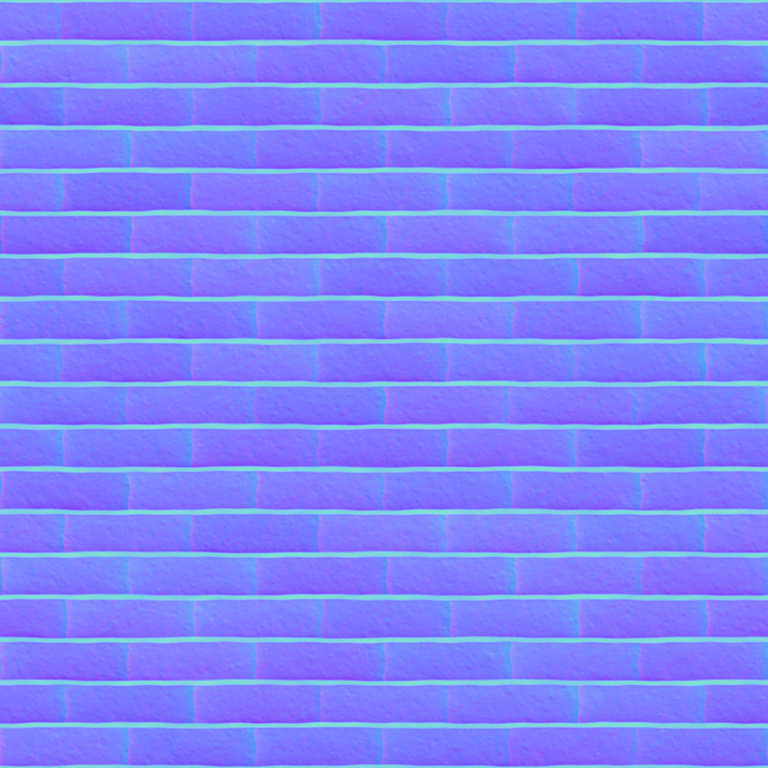
This texture map is drawn by a Shadertoy shader. Its source:

```glsl
// Tiling normal map of a running-bond brick wall with soft joints and grainy faces.

const float TAU = 6.2831853;
const vec2 BRICKS = vec2(6.0, 18.0);   // repeats across and down

vec2 hash2(vec2 p) {
    vec3 q = fract(p.xyx * vec3(0.1031, 0.1030, 0.0973));
    q += dot(q, q.yzx + 33.33);
    return fract((q.xx + q.yz) * q.zy);
}

// Cellular bumps: summed slopes of small raised or sunken dots, wrapping at 'cells'
vec2 cellSlope(vec2 uv, float cells, float seed) {
    vec2 p = uv * cells, cell = floor(p), slope = vec2(0.0);
    for (int j = -1; j <= 1; j++) {
        for (int i = -1; i <= 1; i++) {
            vec2 c = cell + vec2(i, j);
            vec2 id = mod(c, cells) + seed;
            vec2 away = p - c - hash2(id);
            float height = hash2(id + 51.7).x * 2.0 - 1.0;
            slope += away * height * abs(height) * exp(-5.0 * dot(away, away));
        }
    }
    return slope;
}

// Layered sines with whole frequencies, so they wrap from 0 to 1
float waves(float t, float phase) {
    return 0.5 * sin(TAU * (3.0 * t + phase))
         + 0.3 * sin(TAU * (8.0 * t + phase * 3.0))
         + 0.2 * sin(TAU * (19.0 * t + phase * 7.0));
}

// Random lean of one brick face
vec2 brickTilt(float column, float row) {
    vec2 id = vec2(mod(column, BRICKS.x), row);
    return (hash2(id + 7.3) - 0.5) * vec2(0.10, 0.13);
}

// Slopes beside an upright joint; d is the signed distance in brick widths
vec2 jointSlope(float d, float side, vec2 rnd) {
    float strength = mix(0.55, 1.2, rnd.x);
    vec2 leftGlow = vec2(-0.34, 0.20) * exp(-abs(d) / 0.045);
    vec2 rightRim = vec2(0.46, -0.06) * exp(-abs(d) / 0.020);
    vec2 smear = vec2(-0.04, 0.17) * rnd.y * exp(-abs(d) / 0.13);
    return mix(leftGlow, rightRim, side) * strength + smear;
}

void mainImage(out vec4 fragColor, in vec2 fragCoord) {
    vec2 uv = fragCoord / iResolution.xy;
    vec2 p = uv * BRICKS;
    vec2 pixel = BRICKS / iResolution.xy;

    // Nearest bed joint, slightly wavy
    float line = floor(p.y + 0.5);
    float lineId = mod(line, BRICKS.y);
    vec2 lineRnd = hash2(vec2(lineId, 91.0));
    float bedDist = p.y - line - 0.022 * waves(uv.x, lineRnd.x);
    float row = mod(line - step(bedDist, 0.0), BRICKS.y);
    float height = bedDist < 0.0 ? bedDist + 1.0 : bedDist;

    // Nearest upright joint, shifted half a brick on every second row
    float x = p.x + 0.5 * mod(row, 2.0);
    float joint = floor(x + 0.5);
    vec2 jointId = vec2(mod(joint, BRICKS.x), row);
    vec2 jointRnd = hash2(jointId + 23.1);
    float rowShift = (hash2(vec2(row, 37.0)).x - 0.5) * 0.035;
    float bend = 0.007 * sin(TAU * (height * 1.3 + jointRnd.y));
    float d = x - joint - rowShift - (jointRnd.x - 0.5) * 0.03 - bend;
    float soft = 0.007 + 0.5 * pixel.x;
    float side = smoothstep(-soft, soft, d);

    // Face: bowed from bottom to top, leaning a little, with broad unevenness
    vec2 slope = mix(brickTilt(joint - 1.0, row), brickTilt(joint, row), side);
    slope.y += mix(-0.20, 0.06, height);
    slope += cellSlope(uv, 34.0, 3.0) * vec2(0.14, 0.18);
    slope += jointSlope(d, side, jointRnd);

    // Lower rim of the face above the bed, thin dark rim below it
    float rimWear = 0.75 + 0.45 * waves(uv.x, lineRnd.y);
    slope.y -= 0.34 * rimWear * exp(-max(height - 0.06, 0.0) / 0.055);
    slope.y -= 0.16 * exp(-max(0.93 - height, 0.0) / 0.025);

    // Grain
    slope += cellSlope(uv, 190.0, 11.0) * 0.42;
    slope += cellSlope(uv, 96.0, 29.0) * 0.30;

    // Bed joint: a bright upward slope with uneven width
    float bedWidth = 0.060 + 0.010 * waves(uv.x, lineRnd.y + 0.4);
    float bedSoft = 0.022 + 0.5 * pixel.y;
    float bed = 1.0 - smoothstep(bedWidth - bedSoft, bedWidth + bedSoft, abs(bedDist));
    vec2 bedSlope = vec2(0.04 * waves(uv.x, lineRnd.x + 0.2),
                         0.69 + 0.09 * waves(uv.x, lineRnd.y + 0.7));
    bedSlope += cellSlope(uv, 96.0, 47.0) * 0.12;
    slope = mix(slope, bedSlope, bed);

    // Pack the unit normal as colour
    float z = sqrt(max(1.0 - dot(slope, slope), 0.05));
    fragColor = vec4(vec3(slope, z) * 0.5 + 0.5, 1.0);
}
```
